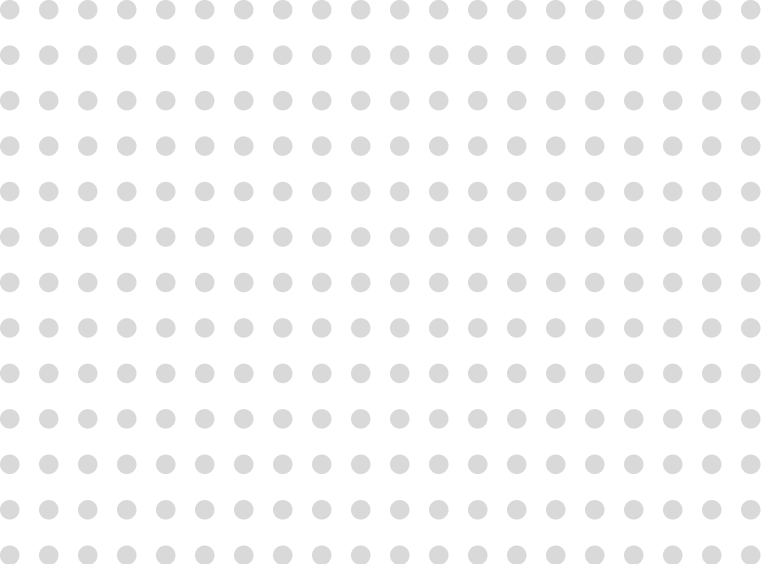
Write a Shadertoy shader that draws this pattern.

```glsl
// Regular grid of pale grey dots on white, anchored at the upper left corner.
// Lengths are fractions of the canvas height.
#define PITCH vec2(0.06915, 0.08060)
#define FIRST_CENTRE vec2(0.01725, 0.01725)
#define DOT_RADIUS 0.01729
#define DOT_COLOUR vec3(0.85)
#define PAPER_COLOUR vec3(1.0)

// Signed distance to the nearest dot of the endless grid
float dotGrid(vec2 p) {
    vec2 cell = (p - FIRST_CENTRE) / PITCH;
    vec2 local = (fract(cell + 0.5) - 0.5) * PITCH;
    return length(local) - DOT_RADIUS;
}

void mainImage(out vec4 fragColor, in vec2 fragCoord) {
    float pixel = 1.0 / iResolution.y;

    // Measure downwards from the upper left corner
    vec2 p = vec2(fragCoord.x, iResolution.y - fragCoord.y) * pixel;

    // Edge smoothed over one pixel
    float coverage = clamp(0.5 - dotGrid(p) / pixel, 0.0, 1.0);
    fragColor = vec4(mix(PAPER_COLOUR, DOT_COLOUR, coverage), 1.0);
}
```
